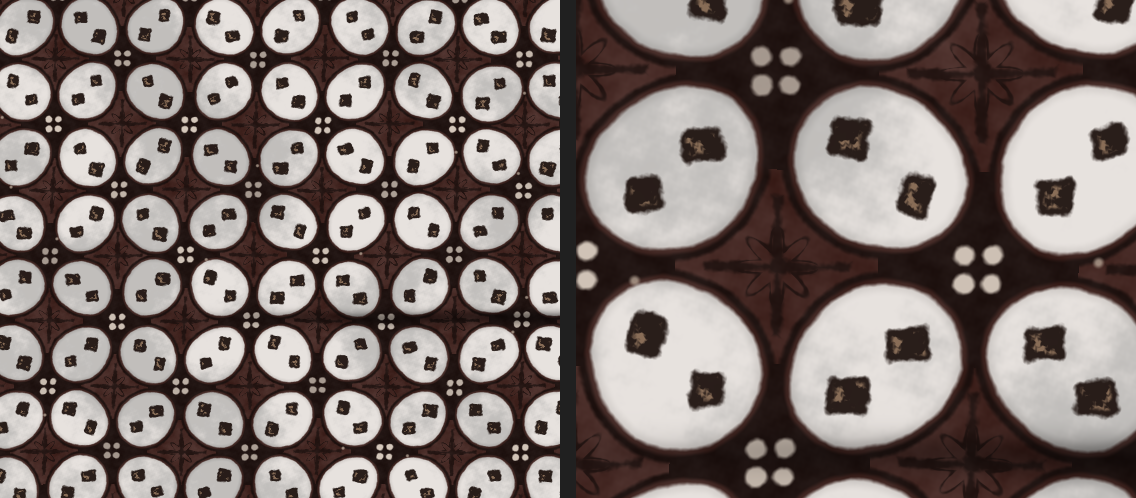
Left, the full canvas; right, a detail of the centre.
Give the GLSL for this pattern, as a Shadertoy shader.

```glsl
// Batik cloth: tilted white ovals with paired seeds, four-dot clusters and dark star flowers.

float softness;

float hash(vec2 p) {
    vec3 q = fract(vec3(p.xyx) * vec3(0.1031, 0.1030, 0.0973));
    q += dot(q, q.yzx + 33.33);
    return fract((q.x + q.y) * q.z);
}

// Layered sines, roughly -1 to 1
float cloud(vec2 p) {
    float sum = 0.0, amp = 0.55;
    for (int i = 0; i < 4; i++) {
        sum += amp * sin(p.x + 1.4 * sin(p.y));
        p = mat2(1.5, 1.2, -1.2, 1.5) * p + 1.7;
        amp *= 0.6;
    }
    return sum;
}

float fill(float d) { return smoothstep(softness, -softness, d); }

mat2 turn(float a) { return mat2(cos(a), sin(a), -sin(a), cos(a)); }

float ellipse(vec2 p, vec2 r) {
    float k = length(p / r);
    return k * (k - 1.0) / max(length(p / (r * r)), 1e-4);
}

float roundBox(vec2 p, vec2 halfSize, float r) {
    vec2 q = abs(p) - halfSize + r;
    return length(max(q, 0.0)) + min(max(q.x, q.y), 0.0) - r;
}

// Dark flower: scalloped outline, heart and four stems
float flower(vec2 p) {
    float r = length(p), a = atan(p.y, p.x);
    float outline = abs(r - 0.15 - 0.055 * cos(8.0 * a)) - 0.016;
    vec2 s = abs(p);
    float stem = max(min(s.x, s.y) - 0.022, max(s.x, s.y) - 0.36);
    return min(min(outline, stem), r - 0.05);
}

void mainImage(out vec4 fragColor, in vec2 fragCoord) {
    vec2 uv = fragCoord / iResolution.xy;
    softness = max(0.014, 6.0 / iResolution.y);

    // Slightly sheared grid, rows counted downwards
    vec2 g = vec2(uv.x * 8.366 - 0.349, (1.0 - uv.y) * 7.605 - 0.40);
    g.x = (g.x + 0.028 * g.y) / (1.0 + 0.0022 * g.y);
    g += 0.012 * vec2(sin(g.y * 2.1 + g.x), sin(g.x * 1.7 - g.y));
    float grain = cloud(g * 19.0);
    vec2 corner = floor(g);
    bool dotted = mod(corner.x + corner.y, 2.0) > 0.5;

    // Four ovals surround each grid corner
    float oval = 1.0, seeds = 1.0, specks = 1.0;
    vec2 seedPos = vec2(0.0);
    for (int n = 0; n < 4; n++) {
        vec2 id = corner + vec2(n & 1, n >> 1);
        float h = hash(id + 17.0), k = hash(id + 51.0);
        vec2 f = g - id - 0.035 * (vec2(h, k) - 0.5);
        float tilt = mod(id.x + id.y, 2.0) < 0.5 ? -0.785 : 0.785;
        vec2 local = f * turn(tilt + 0.25 * (k - 0.5));
        vec2 radii = vec2(0.452, 0.388) + 0.02 * (vec2(k, h) - 0.5);
        oval = min(oval, ellipse(local, radii) + 0.008 * sin(3.0 * atan(f.y, f.x) + 6.3 * h));

        // Two uneven square seeds on the long axis
        for (int side = -1; side <= 1; side += 2) {
            float v = hash(id * 3.0 + float(side) + 80.0);
            float w = hash(id * 5.0 + float(side) + 31.0);
            vec2 s = f - turn(tilt) * vec2(float(side) * (0.18 + 0.04 * w), 0.06 * (v - 0.5));
            s *= turn(0.5 * (w - 0.5));
            float d = roundBox(s, vec2(0.078 + 0.035 * v, 0.078 + 0.03 * w), 0.035);
            if (d < seeds) { seeds = d; seedPos = s + v; }
        }

        // Occasional stray wax drop beside the rim
        float a = 6.283 * k;
        float drop = length(f - 0.48 * vec2(cos(a), sin(a))) - 0.022;
        if (h > 0.72) specks = min(specks, drop);
    }
    oval += 0.006 * grain;
    seeds += 0.012 * cloud(g * 27.0 + 4.0);

    // Dyed ground with brown rims and stars
    vec3 dark = vec3(0.125, 0.077, 0.068) + 0.018 * grain;
    vec3 brown = vec3(0.27, 0.158, 0.14) + 0.035 * cloud(g * 5.0) + 0.02 * grain;
    vec3 color = mix(dark, brown, 0.85 * fill(oval - 0.028));
    vec2 c = g - corner - 0.5;
    if (dotted) {
        vec2 q = abs(c + 0.03 * (hash(corner) - 0.5)) - vec2(0.069, 0.073);
        float wear = 0.7 + 0.3 * hash(corner + 9.0);
        float dots = length(q) - 0.05 - 0.007 * grain;
        color = mix(color, vec3(0.84, 0.79, 0.74), wear * fill(dots));
    } else {
        color = mix(color, brown, fill(0.064 - oval));
        color = mix(color, dark, 0.85 * fill(flower(c) + 0.014 * grain));
    }
    color = mix(color, vec3(0.70, 0.63, 0.57), 0.8 * fill(specks));

    // Pale cloth inside the ovals
    float light = smoothstep(-0.65, 0.65, cloud(g * 1.3 + 2.0) + 0.25 * grain + 0.8 * (uv.x - 0.4));
    vec3 cloth = mix(vec3(0.755, 0.745, 0.735), vec3(0.905, 0.885, 0.87), light);
    cloth -= 0.07 * smoothstep(-0.06, 0.0, oval);
    color = mix(color, cloth, fill(oval));

    // Seed ink, worn thin at the heart
    float patchy = cloud(seedPos * 31.0);
    float worn = smoothstep(0.1, 0.75, patchy) * smoothstep(-0.02, -0.05, seeds);
    vec3 ink = mix(vec3(0.13, 0.085, 0.07), vec3(0.52, 0.41, 0.32), worn);
    color = mix(color, ink, 0.96 * fill(seeds));

    // Shadow of a fold across the cloth
    float fold = (g.y - 4.45) / 0.1;
    color *= 1.0 - 0.4 * exp(-fold * fold) * smoothstep(0.2, 0.75, uv.x);
    fragColor = vec4(color, 1.0);
}
```
